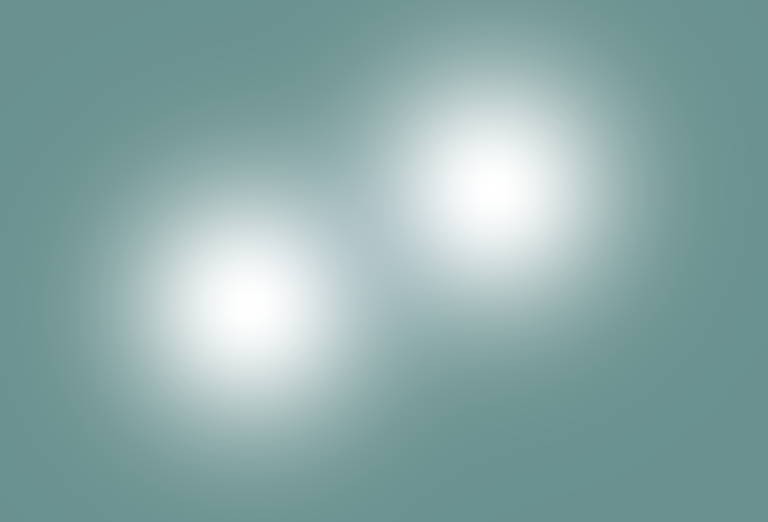
Give the GLSL for this background, as a Shadertoy shader.

```glsl
// Lengths are in units of the canvas height
const vec3 TEAL = vec3(0.415, 0.570, 0.563);
const vec3 WHITE = vec3(1.0);
const vec3 OVERLAP_TINT = vec3(-0.15, -0.13, 0.08);
const vec2 LOWER_GLOW = vec2(0.479, 0.416);
const vec2 UPPER_GLOW = vec2(0.944, 0.636);
const float GLOW_RADIUS = 0.232;

// Soft round falloff, 1 at the centre
float glow(vec2 p, vec2 center) {
    vec2 d = (p - center) / GLOW_RADIUS;
    return exp(-dot(d, d));
}

void mainImage(out vec4 fragColor, in vec2 fragCoord) {
    vec2 p = fragCoord / iResolution.y;

    // Keep the glows centred when the aspect ratio changes
    p.x += 0.5 * (512.0 / 348.0 - iResolution.x / iResolution.y);

    float lower = glow(p, LOWER_GLOW);
    float upper = glow(p, UPPER_GLOW);

    // Screen blend of both glows over the backdrop
    float light = 1.0 - (1.0 - lower) * (1.0 - upper);
    vec3 color = mix(TEAL, WHITE, light);

    // Cool cast where the glows meet
    color += OVERLAP_TINT * lower * upper;

    fragColor = vec4(clamp(color, 0.0, 1.0), 1.0);
}
```
